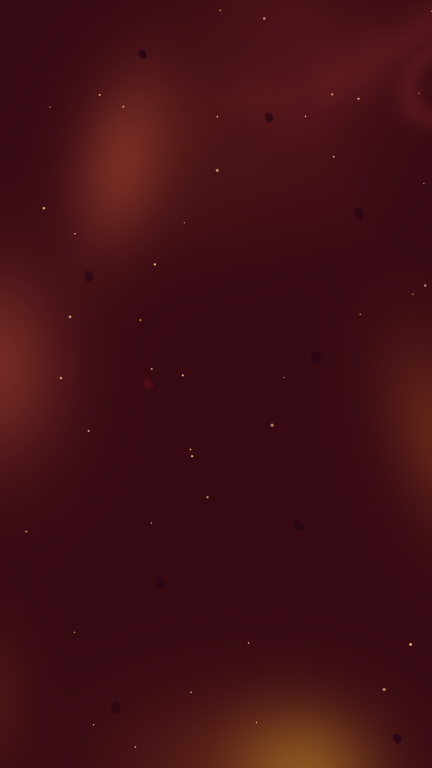
A Shadertoy shader for this background:

```glsl
const vec3 WINE = vec3(0.215, 0.035, 0.075);
const vec3 EMBER = vec3(0.50, 0.19, 0.15);
const vec3 RUST = vec3(0.41, 0.16, 0.10);
const vec3 GOLD = vec3(0.57, 0.36, 0.13);
const vec3 SMOKE = vec3(0.38, 0.11, 0.115);
const vec3 SPARK = vec3(0.98, 0.77, 0.52);
const int SPARK_COUNT = 42;
const int SEED_COUNT = 10;

vec2 hash2(float n) {
    vec2 h = fract(vec2(n) * vec2(0.1031, 0.1130) + vec2(0.31, 0.67));
    h += dot(h, h.yx + 33.33);
    return fract((h.xx + h.yx) * h.yy);
}

float hash(vec2 cell) {
    vec3 h = fract(cell.xyx * 0.1031);
    h += dot(h, h.yzx + 33.33);
    return fract((h.x + h.y) * h.z);
}

float noise(vec2 p) {
    vec2 i = floor(p), f = fract(p);
    f = f * f * (3.0 - 2.0 * f);
    return mix(mix(hash(i), hash(i + vec2(1, 0)), f.x),
               mix(hash(i + vec2(0, 1)), hash(i + 1.0), f.x), f.y);
}

float fbm(vec2 p) {
    float sum = 0.0, amp = 0.5;
    for (int i = 0; i < 3; i++) {
        sum += amp * noise(p);
        p = p * 2.03 + 7.1;
        amp *= 0.5;
    }
    return sum / 0.875;
}

// Position in the frame of an ellipse turned counterclockwise; its rim has length 1
vec2 ellipseSpace(vec2 p, vec2 center, vec2 radii, float angle) {
    float c = cos(angle), s = sin(angle);
    return mat2(c, -s, s, c) * (p - center) / radii;
}

float glow(vec2 p, vec2 center, vec2 radii, float angle) {
    vec2 q = ellipseSpace(p, center, radii, angle);
    return exp(-dot(q, q));
}

float segmentDistance(vec2 p, vec2 a, vec2 b) {
    vec2 d = b - a;
    return length(p - a - d * clamp(dot(p - a, d) / dot(d, d), 0.0, 1.0));
}

float softLine(float dist, float width) {
    return exp(-dist * dist / (width * width));
}

vec3 addSmoke(vec3 color, vec2 p) {
    vec2 w = p + 0.09 * (vec2(fbm(p * 5.0), fbm(p * 5.0 + 19.0)) - 0.5);
    float density = 0.65 + 0.5 * fbm(w * 6.0);
    color = mix(color, SMOKE, 0.30 * glow(w, vec2(0.68, 1.36), vec2(0.24, 0.13), 0.2));
    color = mix(color, SMOKE, 0.38 * glow(w, vec2(0.70, 1.74), vec2(0.24, 0.12), 0.0));
    color = mix(color, SMOKE, 0.72 * density * glow(w, vec2(0.70, 1.57), vec2(0.23, 0.13), 0.15));
    float streak = softLine(segmentDistance(w, vec2(0.79, 1.60), vec2(1.02, 1.75)), 0.055);
    float ring = softLine(length(w - vec2(1.05, 1.58)) - 0.105, 0.028);
    return mix(color, SMOKE, max(0.6 * streak, 0.6 * ring));
}

vec3 addGlows(vec3 color, vec2 p) {
    color = mix(color, RUST, 0.34 * glow(p, vec2(0.38, 1.44), vec2(0.20, 0.22), -0.3));
    color = mix(color, EMBER, 0.85 * glow(p, vec2(0.285, 1.40), vec2(0.105, 0.20), -0.25));
    color = mix(color, EMBER, 0.85 * glow(p, vec2(-0.02, 0.93), vec2(0.17, 0.23), 0.0));
    color = mix(color, RUST, 0.90 * glow(p, vec2(1.03, 0.76), vec2(0.125, 0.24), 0.35));
    color = mix(color, RUST, 0.40 * glow(p, vec2(-0.03, 0.16), vec2(0.10, 0.17), 0.0));
    color = mix(color, RUST, 0.65 * glow(p, vec2(0.56, -0.02), vec2(0.30, 0.19), 0.0));
    return mix(color, GOLD, 0.90 * glow(p, vec2(0.70, -0.02), vec2(0.16, 0.145), -0.2));
}

// Small dark ovals, one per jittered cell of a two-column grid
vec3 addSeeds(vec3 color, vec2 p, float height, float pixel) {
    for (int i = 0; i < SEED_COUNT; i++) {
        float n = float(i);
        vec2 cell = vec2(mod(n, 2.0), floor(n / 2.0));
        vec2 center = (cell + 0.15 + 0.7 * hash2(n + 3.0)) / vec2(2.0, 5.0) * vec2(1.0, height);
        vec2 rnd = hash2(n + 61.0);
        vec2 radii = vec2(0.0105, 0.0135) * mix(0.8, 1.1, rnd.x);
        vec2 q = ellipseSpace(p, center, radii, 0.2 + 0.5 * rnd.y);
        float wobble = 0.06 * sin(3.0 * atan(q.y, q.x) + 6.0 * rnd.x);
        float dist = (length(q) - 1.0 - wobble) * radii.x;
        vec3 tint = i == 4 ? vec3(0.32, 0.05, 0.10) : vec3(0.16, 0.02, 0.07);
        color = mix(color, tint, mix(0.7, 0.95, rnd.y) * smoothstep(pixel, -pixel, dist));
    }
    return color;
}

vec3 addSparks(vec3 color, vec2 p, float height, float pixel) {
    for (int i = 0; i < SPARK_COUNT; i++) {
        float n = float(i);
        vec2 center = hash2(n * 1.7 + 131.0) * vec2(1.0, height);
        vec2 rnd = hash2(n * 2.3 + 417.0);
        float radius = mix(0.0014, 0.0037, rnd.x * rnd.x);
        float dot_ = smoothstep(pixel, -pixel, (length(p - center) - radius) * 1.4);
        color = mix(color, SPARK, mix(0.6, 1.0, rnd.y) * dot_);
    }
    return color;
}

void mainImage(out vec4 fragColor, in vec2 fragCoord) {
    vec2 p = fragCoord / iResolution.x;
    float height = iResolution.y / iResolution.x;
    float pixel = 1.0 / iResolution.x;
    vec3 color = addGlows(addSmoke(WINE, p), p);
    color = addSeeds(color, p, height, pixel);
    color = addSparks(color, p, height, pixel);
    fragColor = vec4(color, 1.0);
}
```
